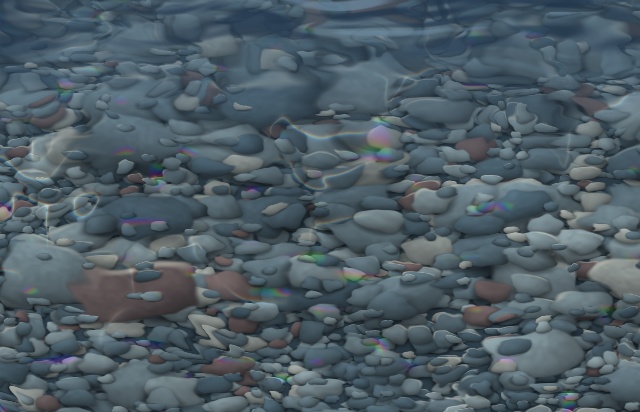
Give the GLSL for this texture, as a Shadertoy shader.

```glsl
// Draws rounded pebbles on a lake bed, seen through rippling blue water.

const vec3 GAP_COLOR   = vec3(0.16, 0.22, 0.26);
const vec3 SLATE       = vec3(0.25, 0.33, 0.375);
const vec3 PALE_GREY   = vec3(0.49, 0.55, 0.56);
const vec3 SAND        = vec3(0.60, 0.60, 0.56);
const vec3 RUST        = vec3(0.38, 0.29, 0.28);
const vec3 WATER       = vec3(0.24, 0.35, 0.44);
const vec3 DEEP_WATER  = vec3(0.13, 0.21, 0.30);
const vec3 SKY_GLINT   = vec3(0.42, 0.54, 0.63);
const vec3 SUN_GLINT   = vec3(0.78, 0.77, 0.71);
const vec3 LIGHT_DIR   = vec3(-0.25, 0.75, 0.61);

float hash(vec2 p) {
    vec3 q = fract(p.xyx * vec3(0.1031, 0.1030, 0.0973));
    q += dot(q, q.yzx + 33.33);
    return fract((q.x + q.y) * q.z);
}

vec2 hash2(vec2 p) {
    return vec2(hash(p + 17.3), hash(p + 71.9));
}

float noise(vec2 p) {
    vec2 i = floor(p), f = fract(p);
    f = f * f * (3.0 - 2.0 * f);
    float low = mix(hash(i), hash(i + vec2(1, 0)), f.x);
    float high = mix(hash(i + vec2(0, 1)), hash(i + vec2(1, 1)), f.x);
    return mix(low, high, f.y);
}

vec2 noise2(vec2 p) {
    return vec2(noise(p), noise(p + 43.7)) - 0.5;
}

vec2 rotate(vec2 p, float a) {
    float c = cos(a), s = sin(a);
    return vec2(c * p.x - s * p.y, s * p.x + c * p.y);
}

// Bends the view: broad swell, fine ripples, slanted smears at lower left
vec2 refractView(vec2 p) {
    float swell = smoothstep(0.55, 1.0, p.y);
    vec2 bent = p + noise2(p * vec2(7, 15)) * vec2(0.040, 0.026) * (1.0 + 2.0 * swell);
    bent += noise2(p * vec2(17, 42) + 9.0) * vec2(0.016, 0.007) * (1.0 + 2.5 * swell);
    vec2 along = vec2(0.83, -0.56);
    vec2 streak = vec2(dot(p, along) * 7.0, dot(p, vec2(0.56, 0.83)) * 60.0);
    float smear = (1.0 - smoothstep(0.10, 0.40, p.y)) * (1.0 - smoothstep(0.3, 1.0, p.x));
    smear *= smoothstep(0.3, 0.65, noise(p * 6.0 + 5.0));
    return bent + along * (noise(streak) - 0.5) * 0.08 * smear;
}

vec3 stoneColor(vec2 id) {
    float kind = hash(id + 5.1);
    vec3 color = mix(SLATE, PALE_GREY, hash(id + 9.7));
    color = mix(color, SAND, 0.75 * step(0.92, kind));
    return mix(color, RUST, 0.8 * step(kind, 0.05));
}

// Paints one jittered grid of stones over the colour below, far rows first
vec3 stoneLayer(vec3 color, vec2 p, float size, float density, float seed) {
    vec2 q = p / (size * vec2(1.75, 1.0));
    float soft = 0.05 + 0.0025 / size + 0.12 * smoothstep(0.6, 1.0, p.y);
    for (int j = 1; j >= -1; j--)
    for (int i = -1; i <= 1; i++) {
        vec2 cell = floor(q) + vec2(i, j);
        vec2 id = cell + seed * 37.0;
        float bigFade = mix(1.0, smoothstep(-0.15, 0.4, cell.y * size), smoothstep(0.04, 0.1, size));
        if (hash(id) > density * bigFade) continue;
        vec2 rnd = hash2(id);
        vec2 d = rotate(q - cell - 0.5 - (rnd - 0.5) * 0.7, (rnd.y - 0.5) * 0.6);
        d /= vec2(0.60, 0.54) * mix(0.65, 1.0, hash(id + 3.3));
        if (dot(d, d) > 4.0) continue;
        float shadow = smoothstep(0.75, 1.4, length(d + vec2(0.0, 0.2)));
        color *= mix(0.60, 1.0, shadow);
        vec2 power = pow(abs(d), vec2(2.4));
        float edge = pow(power.x + power.y, 1.0 / 2.4);
        edge += (noise(d * 1.6 + id * 7.3) - 0.5) * 0.5;
        float dome = sqrt(max(0.0, 1.0 - edge * edge));
        float lit = dot(vec3(d, dome), LIGHT_DIR);
        float grain = noise(p * vec2(70, 110) + id) + noise(p * vec2(22, 45));
        vec3 stone = stoneColor(id) * (0.72 + 0.36 * lit) * (0.90 + 0.10 * grain);
        // Sunlit upper rim
        float rim = smoothstep(0.74, 0.9, edge) * smoothstep(0.1, 0.8, d.y);
        rim *= smoothstep(0.5, 0.85, noise(p * vec2(9, 14) + 2.0));
        stone = mix(stone, SUN_GLINT, 0.55 * rim);
        color = mix(color, stone, 1.0 - smoothstep(1.0 - soft, 1.0 + soft, edge));
    }
    return color;
}

float causticLine(vec2 p) {
    float n = noise(p * vec2(6, 13) + 1.6 * noise(p * 10.0));
    return pow(1.0 - abs(2.0 * n - 1.0), 13.0);
}

// Bright light lines split slightly into colours, plus rare rainbow spots
vec3 addCaustics(vec3 color, vec2 p) {
    vec2 split = vec2(0.0008, 0.0022);
    vec3 line = vec3(causticLine(p), causticLine(p + split), causticLine(p + 2.0 * split));
    float patches = smoothstep(0.48, 0.80, noise(p * vec2(5, 8) + 13.0));
    patches *= smoothstep(0.05, 0.4, p.y) * (1.0 - 0.6 * smoothstep(0.8, 1.0, p.y));
    color += line * patches * vec3(0.32, 0.31, 0.27);
    float spot = smoothstep(0.82, 0.96, noise(p * vec2(13, 24) + 61.0));
    float phase = p.y * 22.0 + noise(p * 20.0);
    vec3 rainbow = 0.5 + 0.5 * cos(6.2832 * (phase + vec3(0.0, 0.33, 0.67)));
    return color + spot * 0.22 * (rainbow - 0.25);
}

// Blue haze that thickens with distance, and flat waves near the top
vec3 addWater(vec3 color, vec2 p) {
    color = mix(color, WATER, 0.10 + 0.42 * smoothstep(0.45, 1.0, p.y));
    vec2 wave = p * vec2(4.5, 36.0) + vec2(0.0, 2.0 * noise(p * 5.0));
    float ripple = 0.65 * noise(wave) + 0.35 * noise(wave * 2.1 + 8.0);
    float surface = smoothstep(0.70, 1.0, p.y);
    color = mix(color, DEEP_WATER, surface * 0.8 * (1.0 - smoothstep(0.25, 0.55, ripple)));
    return mix(color, SKY_GLINT, surface * 0.7 * smoothstep(0.62, 0.82, ripple));
}

void mainImage(out vec4 fragColor, in vec2 fragCoord) {
    vec2 p = fragCoord / iResolution.y;
    vec2 bed = refractView(p);

    vec3 color = GAP_COLOR;
    color = stoneLayer(color, bed, 0.024, 1.00, 1.0);
    color = stoneLayer(color, bed, 0.040, 0.80, 2.0);
    color = stoneLayer(color, bed, 0.115, 0.58, 3.0);
    color = stoneLayer(color, bed, 0.070, 0.52, 4.0);
    color = stoneLayer(color, bed, 0.043, 0.32, 5.0);
    color = stoneLayer(color, bed, 0.135, 0.20, 6.0);
    color = stoneLayer(color, bed, 0.023, 0.14, 7.0);

    color *= 0.90 + 0.28 * noise(p * vec2(4, 9) + 21.0);
    color = addCaustics(color, mix(p, bed, 0.5));
    color = addWater(color, p);
    fragColor = vec4(clamp(color, 0.0, 1.0), 1.0);
}
```
